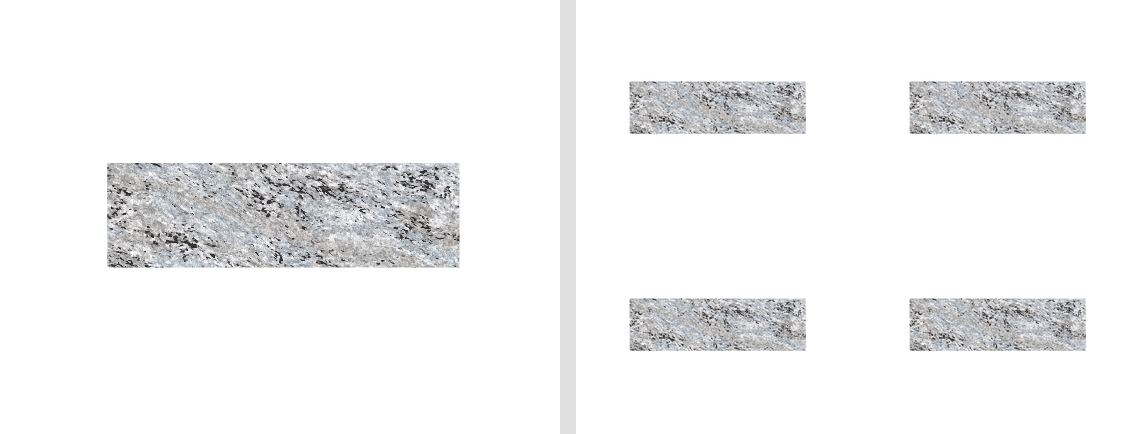
Left: one tile. Right: repeated 2 by 2.
Give the GLSL for this texture, as a Shadertoy shader.

```glsl
// A polished granite slab with slanting grey veins and dark flecks, on plain white.
// The plain margin on every side lets the tile repeat without a seam.

const vec3 WHITE = vec3(1.0);
const vec3 COOL_GREY = vec3(0.735, 0.760, 0.785);
const vec3 WARM_GREY = vec3(0.735, 0.730, 0.725);
const vec3 PALE_QUARTZ = vec3(0.84, 0.84, 0.85);
const vec3 BROWN_MICA = vec3(0.50, 0.48, 0.48);
const vec3 BLACK_MICA = vec3(0.20, 0.19, 0.20);

// Slab placement as fractions of the canvas
const vec2 SLAB_CENTER = vec2(0.506, 0.504);
const vec2 SLAB_HALF = vec2(0.3145, 0.1204);

vec3 hash3(vec2 p) {
    vec3 h = fract(p.xyx * vec3(0.1031, 0.1030, 0.0973));
    h += dot(h, h.yxz + 33.33);
    return fract((h.xxy + h.yzz) * h.zyx);
}

// Cellular noise: random cell shades, softly blended by distance
float softCells(vec2 p, float seed) {
    vec2 cell = floor(p);
    float shade = 0.0, total = 0.0;
    for (int y = -1; y <= 1; y++) {
        for (int x = -1; x <= 1; x++) {
            vec2 id = cell + vec2(x, y);
            vec3 h = hash3(id + seed);
            vec2 d = id + h.xy - p;
            float weight = exp(-7.0 * dot(d, d));
            shade += weight * h.z;
            total += weight;
        }
    }
    return shade / total;
}

// Coverage of an axis-aligned box with a soft rim
float boxMask(vec2 p, vec2 halfSize, float rim) {
    vec2 d = abs(p) - halfSize;
    return 1.0 - smoothstep(-rim, rim, max(d.x, d.y));
}

// Height of the main vein, which sags towards the right
float veinHeight(float x) {
    return 0.5 - 0.22 * (x - 0.56) - 0.025 * tanh(8.0 * (x - 0.56));
}

vec3 granite(vec2 p) {
    // Coordinates along and across the flow of the stone
    float ripple = 0.006 * sin(17.0 * p.x + 20.0 * p.y) + 0.003 * sin(41.0 * p.x - 31.0 * p.y);
    float across = p.y - veinHeight(p.x) + ripple;
    vec2 flow = vec2(p.x, across);

    // From broad clouds to single grains
    float cloud = softCells(flow * vec2(12.0, 30.0), 11.0);
    float tint = softCells(flow * vec2(9.0, 24.0), 47.0);
    float streak = softCells(flow * vec2(42.0, 95.0), 83.0);
    float chip = softCells(flow * vec2(140.0, 230.0), 131.0);
    float grain = softCells(p * 390.0, 29.0);
    float vein = 1.0 - smoothstep(0.008, 0.026, abs(across + 0.03 * (streak - 0.5)));

    // Mottled ground
    vec3 color = mix(WARM_GREY, COOL_GREY, smoothstep(0.25, 0.7, tint) * (1.0 - vein));
    float quartz = smoothstep(0.42, 0.72, 0.4 * cloud + 0.4 * streak + 0.2 * chip);
    color = mix(color, PALE_QUARTZ, 0.85 * quartz * (1.0 - vein));
    color += 0.10 * (streak - 0.5) * (1.0 - vein)
           + 0.20 * (chip - 0.5) + 0.19 * (grain - 0.5);

    // Thin ragged flecks, gathered in clusters and scarce in the vein
    float cluster = softCells(flow * vec2(11.0, 26.0), 173.0);
    float shard = softCells(flow * vec2(75.0, 165.0), 211.0);
    float crumb = softCells(flow * vec2(200.0, 340.0), 257.0);
    float fleck = 0.5 * shard + 0.5 * crumb + 0.34 * (cluster - 0.5) - 0.10 * vein;
    color = mix(color, BROWN_MICA, 0.75 * smoothstep(0.59, 0.76, fleck));
    color = mix(color, BLACK_MICA, smoothstep(0.73, 0.88, fleck));
    return clamp(color, 0.0, 1.0);
}

void mainImage(out vec4 fragColor, in vec2 fragCoord) {
    vec2 uv = fragCoord / iResolution.xy;
    float slab = boxMask(uv - SLAB_CENTER, SLAB_HALF, 0.6 / iResolution.y);
    vec3 color = WHITE;
    if (slab > 0.0) {
        vec2 p = uv * vec2(512.0 / 396.0, 1.0);
        color = mix(WHITE, granite(p), slab);
    }
    fragColor = vec4(color, 1.0);
}
```
